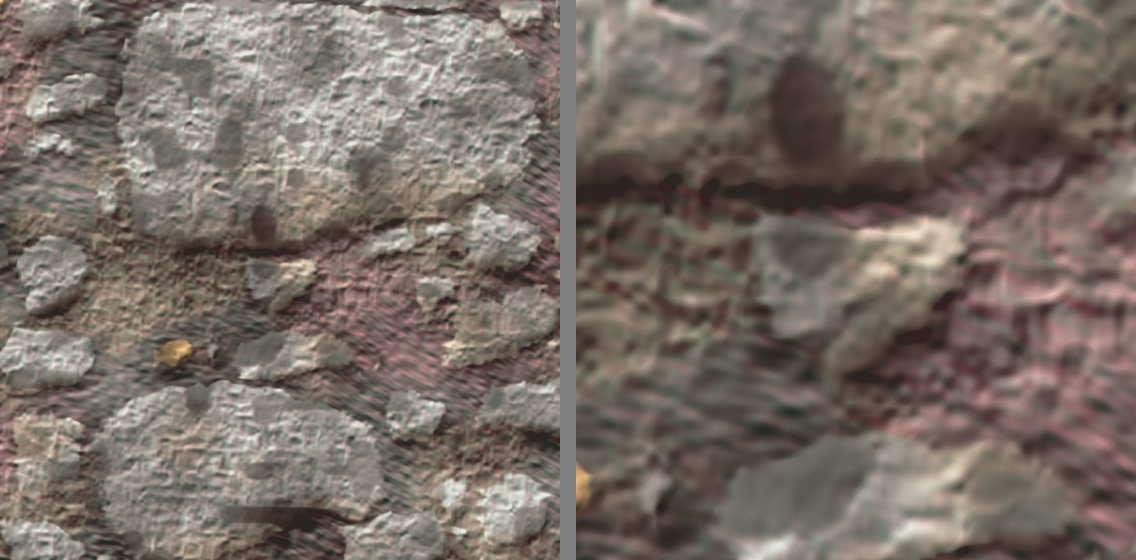
Left, the full canvas; right, a detail of the centre.
Give the GLSL for this texture, as a Shadertoy shader.

```glsl
// Rubble wall: rough pale stones of three sizes bedded in streaked grey mortar.
// Stones are warped superellipses on jittered grids, larger ones crop smaller ones;
// relief is lit by height differences, with a faint rose and green colour fringe.

const vec2  LIGHT_DIR    = vec2(-0.42, 0.91);
const vec2  LARGE_CELL   = vec2(1.0, 0.61);
const vec2  LARGE_ORIGIN = vec2(0.0, -0.135);
const vec2  LARGE_HALF   = vec2(0.36, 0.215);
const vec2  MEDIUM_CELL  = vec2(0.205, 0.155);
const vec2  MEDIUM_HALF  = vec2(0.09, 0.058);
const vec2  SMALL_CELL   = vec2(0.12, 0.085);
const vec2  SMALL_HALF   = vec2(0.036, 0.024);
const float JOINT        = 0.018;   // mortar gap between stones
const float EDGE_BLUR    = 0.005;
const float RELIEF_STEP  = 0.006;
const float STONE_TONE   = 0.58;
const float MORTAR_TONE  = 0.42;
const float FRINGE       = 0.13;
const vec3  ROSE         = vec3(1.11, 0.95, 0.97);
const vec3  OCHRE        = vec3(1.17, 0.99, 0.74);
const vec3  BROWN        = vec3(1.05, 0.99, 0.92);

// Tones from crevice to highlight, evenly spaced in brightness
const float TONE_START = 0.14, TONE_GAP = 0.13;
const vec3 TONES[7] = vec3[7](
    vec3(0.17, 0.14, 0.13), vec3(0.29, 0.25, 0.23), vec3(0.41, 0.40, 0.37),
    vec3(0.55, 0.52, 0.49), vec3(0.68, 0.65, 0.61), vec3(0.79, 0.78, 0.74),
    vec3(0.90, 0.91, 0.88));

float hash(vec2 p) {
    vec3 q = fract(p.xyx * vec3(0.1031, 0.1030, 0.0973));
    q += dot(q, q.yzx + 33.33);
    return fract((q.x + q.y) * q.z);
}

float noise(vec2 p) {
    vec2 i = floor(p), f = fract(p);
    f = f * f * (3.0 - 2.0 * f);
    return mix(mix(hash(i), hash(i + vec2(1, 0)), f.x),
               mix(hash(i + vec2(0, 1)), hash(i + vec2(1, 1)), f.x), f.y);
}

float fbm(vec2 p) {
    return 0.55 * noise(p) + 0.3 * noise(p * 2.1 + 7.3) + 0.15 * noise(p * 4.3 + 3.1);
}

vec2 noise2(vec2 p) { return vec2(noise(p), noise(p + 41.7)) - 0.5; }

// A stone is vec3(edge distance, height within the stone from -1 to 1, random id)
vec3 stoneShape(vec2 p, vec2 halfSize, float tilt, float id) {
    float c = cos(tilt), s = sin(tilt);
    vec2 q = vec2(c * p.x + s * p.y, c * p.y - s * p.x) / halfSize;
    q.y *= 1.0 + 0.2 * q.x;
    vec2 a = abs(q);
    float r = pow(dot(a * a, a) + 1e-6, 1.0 / 3.0);
    return vec3((r - 1.0) * halfSize.y, q.y, id);
}

// One big stone per cell; alternate rows are shifted and smaller
vec3 largeStone(vec2 p) {
    vec2 cell = floor((p - LARGE_ORIGIN) / LARGE_CELL);
    float odd = mod(cell.y, 2.0);
    vec2 centre = LARGE_ORIGIN + (cell + 0.5) * LARGE_CELL + vec2(0.16 * odd - 0.08, 0.0);
    return stoneShape(p - centre, LARGE_HALF * mix(0.63, 1.0, odd), 0.09, 0.3);
}

vec3 scatteredStones(vec2 p, vec2 cellSize, vec2 halfSize, float share, float seed) {
    vec3 nearest = vec3(1.0, 0.0, 0.0);
    float second = 1.0;
    for (int k = 0; k < 9; k++) {
        vec2 cell = floor(p / cellSize) + vec2(k % 3 - 1, k / 3 - 1);
        vec2 key = cell + seed;
        vec2 jitter = vec2(hash(key + 5.1), hash(key + 9.7)) - 0.5;
        vec2 centre = (cell + 0.5 + 0.5 * jitter) * cellSize;
        if (hash(key) > share || largeStone(centre).x < 0.015) continue;
        vec2 size = halfSize * mix(vec2(0.65), vec2(1.2), vec2(hash(key + 2.3), hash(key + 6.9)));
        vec3 stone = stoneShape(p - centre, size, 0.7 * (hash(key + 3.7) - 0.4), hash(key + 8.2));
        second = min(second, max(stone.x, nearest.x));
        if (stone.x < nearest.x) nearest = stone;
    }
    nearest.x = max(nearest.x, JOINT - (second - nearest.x));
    return nearest;
}

// Lay smaller stones around larger ones, leaving a joint
vec3 layAround(vec3 big, vec3 little) {
    little.x = max(little.x, JOINT - big.x);
    return little.x < big.x ? little : big;
}

vec3 stones(vec2 p) {
    p += 0.065 * noise2(p * 6.0) + 0.02 * noise2(p * 25.0);
    vec3 wall = largeStone(p);
    wall = layAround(wall, scatteredStones(p, MEDIUM_CELL, MEDIUM_HALF, 0.88, 13.0));
    return layAround(wall, scatteredStones(p, SMALL_CELL, SMALL_HALF, 0.42, 57.0));
}

// Knobbly crust of stone (x) and trowelled, gritty mortar (y)
vec2 relief(vec2 p) {
    vec2 w = p + 0.007 * noise2(p * 42.0);
    float ridges = 1.0 - abs(2.0 * noise(w * vec2(38, 48)) - 1.0);
    float crust = 0.4 * ridges + 0.45 * noise(w * vec2(62, 80) + 9.0) + 0.3 * noise(w * 135.0);
    vec2 s = vec2(p.x, p.y + 0.3 * p.x * p.x + 0.04 * noise(p * 4.0));
    float mortar = 0.4 * noise(s * vec2(22, 75)) + 0.3 * noise(s * vec2(65, 150)) + 0.4 * noise(w * vec2(70, 95));
    return vec2(crust, mortar);
}

vec3 toneColour(float tone) {
    float t = (tone - TONE_START) / TONE_GAP;
    vec3 colour = TONES[0];
    for (int i = 1; i < 7; i++) colour = mix(colour, TONES[i], clamp(t - float(i - 1), 0.0, 1.0));
    return colour;
}

void mainImage(out vec4 fragColor, in vec2 fragCoord) {
    vec2 p = fragCoord / iResolution.y;
    vec2 h = relief(p);
    vec2 lit = h - relief(p + LIGHT_DIR * RELIEF_STEP);
    vec2 side = h - relief(p + vec2(0.004, 0.003));
    vec3 stone = stones(p);
    float edge = stone.x - 0.014 * (h.x - 0.55);
    float isStone = 1.0 - smoothstep(-EDGE_BLUR, EDGE_BLUR, edge);
    float slope = clamp((stones(p + LIGHT_DIR * 0.015).x - stone.x) / 0.015, -1.0, 1.0);
    float patches = fbm(p * 9.0 + 4.0), stain = fbm(p * 5.0 + 23.0);

    // Stone: crusty pale faces, smooth dark pits and a dim brown underside
    float pit = smoothstep(0.62, 0.8, noise(p * vec2(17, 25) + 3.0));
    float under = smoothstep(-0.35, -0.95, stone.y);
    float rough = mix(0.6, 1.0, smoothstep(0.3, 0.5, patches)) * (1.0 - 0.7 * pit) * (1.0 - 0.4 * under);
    float stoneTone = STONE_TONE + rough * (0.62 * lit.x + 0.3 * (h.x - 0.55)) - 0.14 * pit
        + 0.4 * (patches - 0.5) - 0.13 * under + 0.12 * slope * exp(-abs(edge) / 0.015);
    vec3 stoneTint = mix(vec3(0.99, 1.0, 1.0), BROWN, max(under, smoothstep(0.55, 0.8, stain)));
    stoneTint = mix(stoneTint, OCHRE, smoothstep(0.9, 0.94, stone.z));

    // Mortar: streaks, gravelly stretches, shadow beneath stones and dark crevices
    float gravel = smoothstep(0.48, 0.62, fbm(p * 6.0 + 61.0));
    float grit = mix(0.42 * lit.y + 0.2 * (h.y - 0.55), 0.5 * lit.x + 0.25 * (h.x - 0.55), gravel);
    float mortarTone = MORTAR_TONE + grit + 0.04 * gravel + 0.35 * (patches - 0.5)
        + 0.2 * min(slope, 0.0) * exp(-max(edge, 0.0) / 0.02) - 0.1 * exp(-max(edge, 0.0) / 0.008);
    vec3 mortarTint = mix(mix(vec3(1), BROWN, gravel), ROSE, smoothstep(0.42, 0.75, stain));

    vec3 colour = toneColour(mix(mortarTone, stoneTone, isStone)) * mix(mortarTint, stoneTint, isStone);
    colour += FRINGE * mix(side.y, side.x * rough, isStone) * vec3(1.0, -0.6, -0.2);
    fragColor = vec4(clamp(colour, 0.0, 1.0), 1.0);
}
```
